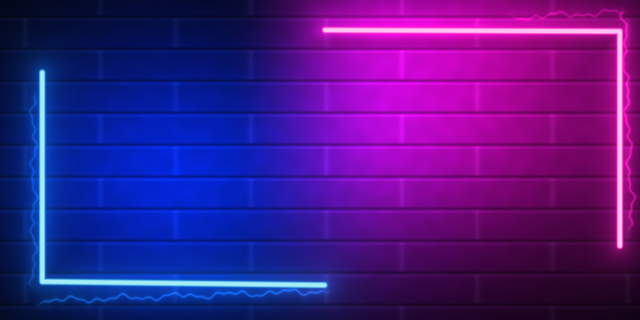
A WebGL 1 fragment shader for this background:

```glsl
precision highp float;
// Two neon corner brackets, blue and pink, lighting a dark brick wall.

uniform vec2 u_resolution;

#define BRICK vec2(0.471, 0.1)
#define BRICK_ORIGIN vec2(0.078, 0.048)
#define TUBE_RADIUS 0.0085
#define GLOW_REACH 0.035
#define BLUE_LIGHT vec3(0.0, 0.13, 0.80)
#define PINK_LIGHT vec3(0.76, 0.0, 0.72)
#define BLUE_TUBE vec3(0.08, 0.50, 0.85)
#define PINK_TUBE vec3(1.0, 0.08, 0.72)
#define BLUE_CORE vec3(0.64, 0.93, 0.97)
#define PINK_CORE vec3(1.0, 0.76, 0.95)

float gauss(float x) { return exp(-x * x); }

float segmentDistance(vec2 p, vec2 a, vec2 b) {
  vec2 ab = b - a;
  return length(p - a - ab * clamp(dot(p - a, ab) / dot(ab, ab), 0.0, 1.0));
}

// Soft pools of coloured light on the wall
vec3 wallLight(vec2 p) {
  float blue = gauss((p.x - 0.55) / 0.5) * gauss((p.y - 0.45) / 0.42);
  float pink = smoothstep(0.70, 1.25, p.x) * gauss(max(p.x - 1.3, 0.0) / 0.7)
             * gauss((p.y - 0.7) / 0.5);
  vec3 pinkTint = PINK_LIGHT * mix(vec3(1.0), vec3(1.0, 1.0, 0.82), smoothstep(1.2, 1.8, p.x));
  return vec3(0.012, 0.012, 0.045) + BLUE_LIGHT * blue + pinkTint * pink;
}

// Running-bond mortar: x = dark bed joint, y = pale lower lip, z = pale upright joint
vec3 mortar(vec2 p) {
  vec2 q = (p - BRICK_ORIGIN) / BRICK;
  float row = floor(q.y);
  q.x -= 0.5 * mod(row, 2.0);
  vec2 d = (fract(q + 0.5) - 0.5) * BRICK;
  return vec3(gauss(d.y / 0.005), gauss((d.y + 0.009) / 0.005), gauss(d.x / 0.009));
}

// Faint uneven shading across the bricks
float grain(vec2 p) {
  return sin(p.x * 31.0 + 2.0 * sin(p.y * 9.0)) * sin(p.y * 73.0 + sin(p.x * 13.0))
       + 0.5 * sin(p.x * 83.0 + 3.0 * sin(p.y * 21.0));
}

float wiggle(float t) {
  return 0.006 * sin(t * 37.0) + 0.004 * sin(t * 83.0 + 1.3) + 0.003 * sin(t * 151.0);
}

// Thin jagged arc running along t, offset sideways by s, lit between lo and hi
float arc(float t, float s, float lo, float hi) {
  float span = smoothstep(lo, lo + 0.05, t) * (1.0 - smoothstep(hi - 0.05, hi, t));
  float d = abs(s - wiggle(t));
  return span * (0.7 * gauss(d / 0.004) + 0.3 * exp(-d / 0.015));
}

// Glow, coloured shell and bright core of a tube at distance d
vec3 addTube(vec3 color, float d, vec3 tint, vec3 core) {
  float aa = 1.0 / u_resolution.y;
  color += tint * (0.38 * exp(-d / GLOW_REACH) + 0.10 * exp(-d / (GLOW_REACH * 4.0)));
  color = mix(color, tint, 1.0 - smoothstep(TUBE_RADIUS - aa, TUBE_RADIUS + 2.0 * aa, d));
  return mix(color, core, 1.0 - smoothstep(TUBE_RADIUS * 0.4, TUBE_RADIUS + aa, d));
}

void main() {
  vec2 p = gl_FragCoord.xy / u_resolution * vec2(2.0, 1.0);

  // Brick wall
  vec3 color = wallLight(p) * (1.0 + 0.025 * grain(p));
  vec3 joint = mortar(p);
  color *= 1.0 - 0.30 * joint.x;
  color += (color * 0.12 + vec3(0.015, 0.02, 0.025)) * joint.y;
  color += (color * 0.10 + vec3(0.02, 0.03, 0.03)) * joint.z * (1.0 - joint.x);

  // Shadow below the upper tube
  float shade = smoothstep(0.94, 1.02, p.x) * (1.0 - smoothstep(1.88, 1.95, p.x));
  color *= 1.0 - 0.28 * shade * gauss((p.y - 0.868) / 0.022);

  // Electric arcs beside the tubes
  float blueArc = arc(p.x, p.y - 0.055 - 0.035 * p.x, 0.10, 1.04)
                + 0.6 * arc(p.y, p.x - 0.105, 0.08, 0.73);
  float pinkArc = arc(p.y, p.x - 1.987 + 0.04 * p.y, 0.26, 0.99)
                + 0.7 * arc(p.x, p.y - 0.945 - 0.05 * (p.x - 1.6), 1.58, 1.97);
  color += BLUE_TUBE * blueArc * 0.45 + PINK_TUBE * pinkArc * 0.40;

  // Neon brackets
  vec2 blueCorner = vec2(0.132, 0.120);
  vec2 pinkCorner = vec2(1.937, 0.902);
  float blueDist = min(segmentDistance(p, blueCorner, vec2(0.132, 0.773)),
                       segmentDistance(p, blueCorner, vec2(1.014, 0.109)));
  float pinkDist = min(segmentDistance(p, pinkCorner, vec2(1.016, 0.906)),
                       segmentDistance(p, pinkCorner, vec2(1.937, 0.232)));
  color = addTube(color, blueDist, BLUE_TUBE, BLUE_CORE);
  color = addTube(color, pinkDist, PINK_TUBE, PINK_CORE);

  gl_FragColor = vec4(clamp(color, 0.0, 1.0), 1.0);
}
```
